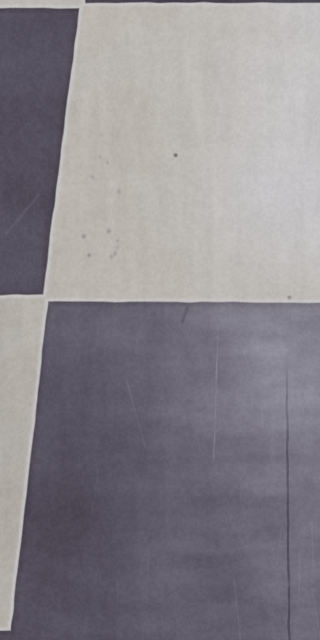
A Shadertoy shader for this texture:

```glsl
// Worn checkered floor: slanted pale and violet-grey tiles with thin light joints.
// Tiles are half-plane distances; sheen, scuffs, specks and scratches
// come from smooth gradients, layered value noise and hashed loops.
#define PALE vec3(0.725, 0.708, 0.682)
#define PALE_SHEEN vec3(0.775, 0.765, 0.772)
#define DARK vec3(0.310, 0.288, 0.340)
#define DARK_SHEEN vec3(0.550, 0.540, 0.590)
#define JOINT vec3(0.780, 0.775, 0.785)
#define JOINT_WIDTH 0.006
#define EDGE_SOFT 0.0035
#define WEAR 0.34
#define GRAIN 0.028
#define SPECKS 15
#define SCRATCHES 16

float hash(vec2 p) {
    vec3 q = fract(vec3(p.xyx) * 0.1031);
    q += dot(q, q.yzx + 33.33);
    return fract((q.x + q.y) * q.z);
}

float noise(vec2 p) {
    vec2 i = floor(p), f = fract(p);
    f = f * f * (3.0 - 2.0 * f);
    return mix(mix(hash(i), hash(i + vec2(1, 0)), f.x),
               mix(hash(i + vec2(0, 1)), hash(i + vec2(1, 1)), f.x), f.y);
}

float fbm(vec2 p) {
    float sum = 0.0, amp = 0.5;
    for (int i = 0; i < 5; i++) {
        sum += amp * noise(p);
        p = mat2(1.6, 1.2, -1.2, 1.6) * p + 7.3;
        amp *= 0.5;
    }
    return sum;
}

float segment(vec2 p, vec2 a, vec2 b) {
    vec2 ab = b - a;
    return length(p - a - ab * clamp(dot(p - a, ab) / dot(ab, ab), 0.0, 1.0));
}

float blob(vec2 p, vec2 center, vec2 size) {
    vec2 d = (p - center) / size;
    return exp(-dot(d, d));
}

void mainImage(out vec4 fragColor, in vec2 fragCoord) {
    // Canvas spans 1 across and 2 up
    vec2 p = fragCoord / iResolution.xy * vec2(1.0, 2.0);
    float soft = max(EDGE_SOFT, 0.7 / iResolution.x);
    float wobble = 0.004 * (noise(p * 22.0) - 0.5);

    // Tile distances, negative inside the dark tiles
    float upperSide = p.x - (0.133 + 0.128 * (p.y - 1.081));
    float upper = max(upperSide, max(p.y - 1.974, 1.077 + 0.035 * p.x - p.y));
    float lowerSide = 0.151 + 0.1138 * (p.y - 1.057) - p.x;
    float lower = max(lowerSide, p.y - 1.058 + 0.004 * p.x);
    float strips = min(max(1.992 - p.y, 0.268 - p.x), p.y - 0.029);
    float dist = min(min(upper, lower), strips) + wobble;
    float darkMask = 1.0 - smoothstep(-soft, soft, dist);

    // Shared surface texture
    float cloud = fbm(p * vec2(4.0, 5.0) + 3.0) - 0.48;
    float smear = fbm(p * vec2(6.0, 21.0) + 11.0) - 0.48;
    float streak = fbm(p * vec2(34.0, 5.0) + 19.0) - 0.48;
    float grain = noise(p * 150.0) - 0.5 + 0.6 * (noise(p * 75.0) - 0.5);

    // Pale tiles: cool light to the right, faint upright streaks
    float paleLight = 0.75 * smoothstep(0.35, 1.0, p.x) * smoothstep(0.9, 1.4, p.y)
                    + 0.35 * blob(p, vec2(0.95, 1.42), vec2(0.3, 0.35));
    vec3 pale = mix(PALE, PALE_SHEEN, clamp(paleLight + 0.5 * cloud, 0.0, 1.2));
    pale += 0.045 * streak + 0.025 * smear;
    pale -= 0.05 * blob(p, vec2(0.0, 0.5), vec2(0.16, 0.8));

    // Dark tiles: sheen rising to the upper right of the lower one
    float across = smoothstep(0.12, 1.0, p.x);
    float sheen = 0.05 + 0.58 * across * mix(0.72, 1.0, smoothstep(0.0, 0.8, p.y));
    sheen += 0.20 * smoothstep(0.5, 1.05, p.y);
    sheen += 0.22 * blob(p, vec2(0.88, 0.78), vec2(0.18, 0.3));
    sheen -= 0.10 * blob(p, vec2(0.40, 0.60), vec2(0.07, 0.07));
    sheen = mix(sheen, 0.07, step(1.065, p.y));
    sheen += WEAR * (cloud + (0.3 + across) * smear + 0.4 * streak);
    vec3 dark = mix(DARK, DARK_SHEEN, clamp(sheen, -0.05, 1.15));
    dark *= 1.0 - 0.13 * smoothstep(-0.022, 0.0, dist);

    // Straight dark crack at the right
    float crack = smoothstep(0.006, 0.001, abs(p.x - 0.899 - 0.008 * (0.5 - p.y) - wobble));
    crack *= 1.0 - smoothstep(0.75, 0.9, p.y);
    dark -= 0.11 * crack * (0.6 + 0.6 * noise(p * vec2(3.0, 28.0)));

    // Fine upright scratches and a few dark scuffs
    for (int i = 0; i < SCRATCHES; i++) {
        float k = float(i);
        vec2 a = vec2(0.15 + 0.83 * hash(vec2(k, 2.0)), 0.15 + 0.85 * hash(vec2(k, 5.0)));
        vec2 b = a + vec2(0.05 * (hash(vec2(k, 8.0)) - 0.5), -0.05 - 0.15 * hash(vec2(k, 9.0)));
        dark += 0.035 * hash(vec2(k, 4.0)) * smoothstep(0.005, 0.0, segment(p, a, b));
    }
    float longMark = min(segment(p, vec2(0.39, 0.83), vec2(0.455, 0.60)),
                         segment(p, vec2(0.682, 0.98), vec2(0.668, 0.56)));
    dark += 0.07 * smoothstep(0.005, 0.0, longMark) * noise(p * vec2(8.0, 24.0));
    dark -= 0.07 * smoothstep(0.010, 0.0, segment(p, vec2(0.585, 1.035), vec2(0.570, 0.995)));
    float rub = segment(p, vec2(0.02, 1.27), vec2(0.12, 1.39));
    dark += 0.04 * smoothstep(0.008, 0.0, rub);

    // Dirt specks, mostly loosely gathered left of centre
    float dirt = 0.75 * smoothstep(0.009, 0.003, length(p - vec2(0.549, 1.515)));
    dirt += 0.45 * smoothstep(0.010, 0.002, length(p - vec2(0.904, 1.070)));
    for (int i = 0; i < SPECKS; i++) {
        float k = float(i);
        vec2 spot = vec2(0.26 + 0.12 * hash(vec2(k, 21.0)), 1.13 + 0.46 * hash(vec2(k, 33.0)));
        float size = 0.005 + 0.008 * hash(vec2(k, 41.0));
        dirt += 0.38 * hash(vec2(k, 52.0)) * smoothstep(size, 0.0, length((p - spot) * vec2(1.0, 0.8)));
    }
    pale -= 0.36 * min(dirt, 1.0) * vec3(1.0, 1.0, 0.92);

    // Light joint just outside each dark tile
    float joint = exp(-pow((dist - JOINT_WIDTH) / JOINT_WIDTH, 2.0));
    pale = mix(pale, JOINT, 0.7 * joint);

    vec3 color = mix(pale, dark, darkMask) + GRAIN * grain;
    fragColor = vec4(clamp(color, 0.0, 1.0), 1.0);
}
```
